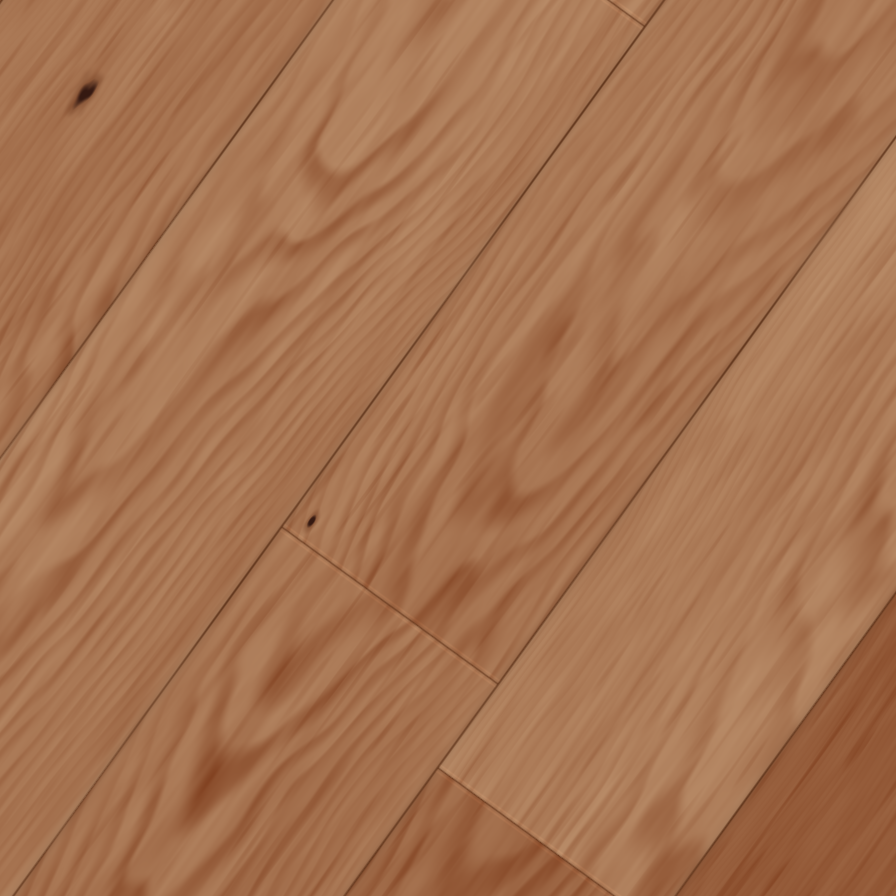
Give the GLSL for this texture, as a Shadertoy shader.

```glsl
// Diagonal oak floor boards with staggered end joints and warm brown tones.
// Each board bends a parabolic growth-ring field around its own heart line;
// stretched noise adds streaks and pores, then knots and seams are laid on top.

#define BOARD_ANGLE 0.9425   // direction of the boards, radians
#define BOARD_WIDTH 0.299
#define BOARD_SHIFT 0.012    // offset of the first seam
#define BOARD_LENGTH 2.2
#define RING_COUNT 5.0       // rings per unit along the heart line
#define RING_BEND 55.0       // how tightly the ring arches close
#define RING_DEPTH 0.42
#define STREAK_DEPTH 0.34
#define PORE_DEPTH 0.24
#define SEAM_HALF_WIDTH 0.0011

const vec3 DARK_OAK = vec3(0.54, 0.30, 0.17);
const vec3 PALE_OAK = vec3(0.71, 0.53, 0.39);
const vec3 SEAM_BROWN = vec3(0.36, 0.19, 0.09);
const vec3 KNOT_BROWN = vec3(0.17, 0.07, 0.05);

// Per row: tone of even and odd boards, heart position of even and odd boards
const vec4 BOARDS[5] = vec4[5](
    vec4(0.62, 0.66, 0.50, 1.20),
    vec4(0.76, 0.87, 0.60, 0.34),
    vec4(0.74, 0.75, 0.63, 0.40),
    vec4(0.91, 0.62, 0.90, 0.30),
    vec4(0.28, 0.28, 1.30, 1.30));

// Knots: across, along, size
const vec3 KNOTS[2] = vec3[2](
    vec3(-0.450, 0.781, 0.0075),
    vec3(0.036, 0.543, 0.0035));

float hash(vec2 p) {
    vec3 q = fract(p.xyx * vec3(0.1031, 0.1030, 0.0973));
    q += dot(q, q.yzx + 33.33);
    return fract((q.x + q.y) * q.z);
}

float noise(vec2 p) {
    vec2 cell = floor(p), f = fract(p);
    f = f * f * (3.0 - 2.0 * f);
    return mix(mix(hash(cell), hash(cell + vec2(1, 0)), f.x),
               mix(hash(cell + vec2(0, 1)), hash(cell + vec2(1, 1)), f.x), f.y);
}

// Dark late-wood bands arching around the heart line
float growthRings(vec2 p, float heart, float seed) {
    float offset = p.x - heart + 0.05 * (noise(vec2(seed, p.y * 3.0)) - 0.5);
    float warp = 0.30 * (noise(p * vec2(14.0, 4.0) + seed) - 0.5)
               + 0.10 * (noise(p * vec2(45.0, 12.0) + seed) - 0.5);
    float phase = fract((p.y - RING_BEND * offset * offset + warp) * RING_COUNT + 0.35);
    float band = smoothstep(0.25, 0.75, phase) * (1.0 - smoothstep(0.78, 1.0, phase));
    float fade = 1.0 / (1.0 + offset * offset / 0.016);
    float patchy = 0.35 + 0.9 * noise(p * vec2(9.0, 4.0) + seed * 2.0);
    float ragged = 0.65 + 0.7 * noise(p * vec2(110.0, 14.0) + seed);
    return band * fade * patchy * ragged;
}

float line(float dist, float halfWidth, float pixel) {
    return 1.0 - smoothstep(halfWidth - pixel, halfWidth + pixel, dist);
}

void mainImage(out vec4 fragColor, in vec2 fragCoord) {
    vec2 uv = fragCoord / iResolution.y;
    float pixel = 1.0 / iResolution.y;

    // Board frame: x across the grain, y along it
    vec2 along = vec2(cos(BOARD_ANGLE), sin(BOARD_ANGLE));
    vec2 p = vec2(dot(uv, vec2(along.y, -along.x)), dot(uv, along));

    // Row, staggered joint and board identity
    float across = (p.x - BOARD_SHIFT) / BOARD_WIDTH;
    float row = floor(across);
    float joint = 0.518 + row * (0.2875 * row - 0.4025);
    float run = (p.y - joint) / BOARD_LENGTH;
    float parity = mod(floor(run), 2.0);
    float seed = 17.3 * (row + 6.0) + 7.7 * parity;
    vec4 board = BOARDS[int(mod(row + 2.0, 5.0))];
    float tone = mix(board.x, board.y, parity);
    float heart = BOARD_SHIFT + (row + mix(board.z, board.w, parity)) * BOARD_WIDTH;

    // Grain: rings, long streaks, fine fibres and short dark pores
    vec2 grain = p + vec2(0.006 * noise(p * vec2(8.0, 5.0) + seed), 0.0);
    float streak = 0.6 * noise(grain * vec2(48.0, 2.2) + seed)
                 + 0.4 * noise(grain * vec2(100.0, 5.0) + seed);
    float fibre = noise(grain * vec2(210.0, 22.0) + seed);
    float pore = smoothstep(0.62, 0.95, noise(grain * vec2(150.0, 11.0) + seed * 3.0));
    float cloud = noise(p * vec2(9.0, 3.0) + seed);
    tone -= RING_DEPTH * growthRings(p, heart, seed);
    tone += STREAK_DEPTH * (streak - 0.5) + 0.13 * (fibre - 0.5) + 0.16 * (cloud - 0.5);
    tone -= PORE_DEPTH * pore * (0.4 + 0.6 * cloud);
    tone += 0.14 * (uv.y - 0.5);
    vec3 color = mix(DARK_OAK, PALE_OAK, clamp(tone, -0.25, 1.15));

    // Knots, drawn out along the grain
    for (int i = 0; i < KNOTS.length(); i++) {
        vec2 d = (p - KNOTS[i].xy) / KNOTS[i].z * vec2(1.0, 0.42);
        float radius = length(d) + 0.7 * (noise(p * vec2(180.0, 70.0)) - 0.5);
        color = mix(color, DARK_OAK * 0.85, 0.5 * (1.0 - smoothstep(0.8, 2.2, radius)));
        color = mix(color, KNOT_BROWN, 0.9 * (1.0 - smoothstep(0.4, 1.1, radius)));
    }

    // Long seams with a soft bevel, and finer end joints
    float seamDist = abs(across - floor(across + 0.5)) * BOARD_WIDTH;
    float jointDist = abs(run - floor(run + 0.5)) * BOARD_LENGTH;
    float wear = 0.4 + 0.5 * noise(vec2(p.y * 7.0, floor(across + 0.5) * 5.0 + 40.0));
    color *= 1.0 - 0.10 * exp(-seamDist * 260.0);
    color = mix(color, SEAM_BROWN, wear * line(seamDist, SEAM_HALF_WIDTH, pixel));
    color = mix(color, SEAM_BROWN, 0.6 * line(jointDist, SEAM_HALF_WIDTH * 0.8, pixel));
    color *= 1.0 + 0.06 * line(abs(jointDist - 0.004), 0.001, pixel);

    fragColor = vec4(color, 1.0);
}
```
